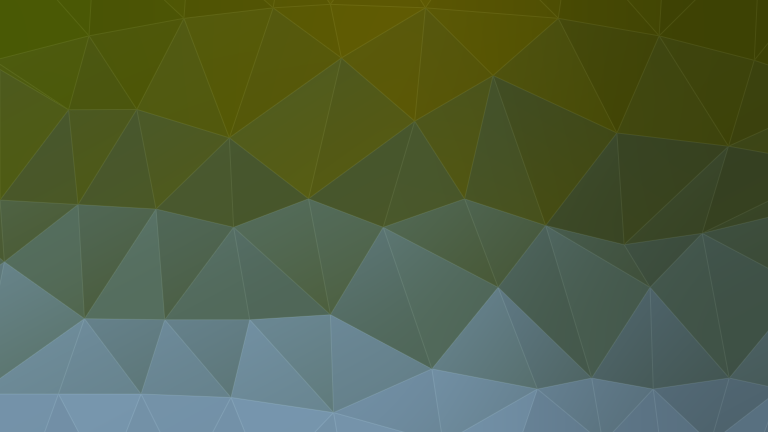
This background is drawn by a WebGL 2 fragment shader. Its source:

```glsl
#version 300 es
precision highp float;

uniform vec2 u_resolution;
out vec4 outColor;

float bell(float x, float center, float spread) {
    float d = x - center;
    return exp(-d * d / spread);
}

float hash(vec2 p) {
    return fract(sin(dot(p, vec2(41.3, 289.1))) * 4375.5);
}

// Mesh node: column k of a row, in units of canvas height
vec2 node(float k, int row) {
    float zig = mod(k, 2.0) > 0.5 ? 1.0 : -1.0;
    float swell = bell(k, 6.0, 5.0);
    if (row < 0) return vec2(0.185 * k + 0.06, -0.12);
    if (row == 0) return vec2(
        0.185 * k - 0.051 + 0.185 * swell,
        0.088 - 0.051 * smoothstep(2.5, 4.5, k) - 0.0625 * zig * smoothstep(4.0, 5.0, k));
    if (row == 1) return vec2(
        0.185 * k + 0.01 + (0.056 + 0.023 * zig) * swell,
        0.26 - (0.03 + 0.105 * zig) * smoothstep(3.5, 5.5, k) + 0.134 * bell(k, 0.0, 0.25));
    if (row == 2) {
        float jagged = smoothstep(2.0, 3.0, k) * (1.0 - smoothstep(6.0, 8.0, k));
        return vec2(0.1806 * k - 0.016 * bell(k, 5.0, 1.5),
            0.537 - min(0.0104 * k, 0.03) - 0.033 * zig * jagged - 0.081 * bell(k, 8.3, 0.9));
    }
    if (row == 3) return vec2(
        0.162 * k + 0.006 * k * k + 0.06 * cos(1.5708 * k) * bell(k, 5.0, 4.0) - 0.025 * bell(k, 2.0, 1.0),
        0.757 - 0.11 * zig * bell(k, 4.4, 5.0) - 0.14 * smoothstep(6.0, 9.0, k)
            + 0.08 * bell(k, 0.0, 0.25) + 0.065 * bell(k, 5.0, 0.3) - 0.045 * bell(k, 2.0, 0.3));
    if (row == 4) return vec2(
        0.22 * k - 0.014 - 0.13 * bell(k, 4.5, 1.0),
        0.99 - 0.0081 * (k - 4.0) * (k - 4.0));
    return vec2(0.22 * k, 1.15);
}

// Signed distance to the line a-b, positive on its left
float side(vec2 p, vec2 a, vec2 b) {
    vec2 e = b - a;
    return dot(p - a, vec2(-e.y, e.x)) / max(length(e), 0.0001);
}

// Blue at the foot, through green to olive at the top; darker to the right
vec3 palette(float x, float y) {
    float right = smoothstep(0.85, 1.7, x);
    float h = y + 0.05 * right * (1.0 - smoothstep(0.2, 0.5, y));
    vec3 col = mix(vec3(0.46, 0.58, 0.67), vec3(0.4, 0.51, 0.545), smoothstep(0.0, 0.22, h));
    col = mix(col, vec3(0.325, 0.42, 0.36), smoothstep(0.16, 0.36, h));
    col = mix(col, vec3(0.285, 0.345, 0.18), smoothstep(0.36, 0.56, h));
    col = mix(col, vec3(0.32, 0.355, 0.075), smoothstep(0.55, 0.76, h));
    col = mix(col, vec3(0.315, 0.34, 0.02), smoothstep(0.74, 0.95, h));
    float top = smoothstep(0.55, 1.0, y);
    col += top * vec3(0.055, 0.01, -0.01) * bell(x, 0.95, 0.16);
    col.r -= 0.035 * top * (1.0 - smoothstep(0.0, 0.6, x));
    return col * (1.0 - 0.25 * right);
}

// Each facet cools toward its upper left corner
vec3 facetColor(vec2 p, vec2 center) {
    vec2 d = p - center;
    float y = clamp(center.y - 0.28 * d.y + 0.15 * d.x, 0.0, 1.0);
    float tone = 0.96 + 0.07 * hash(center);
    return palette(center.x + 0.6 * d.x, y) * tone;
}

void addFacet(vec2 p, vec2 a, vec2 b, vec2 c, float px, inout vec4 sum, inout float inner) {
    float d = min(side(p, a, b), min(side(p, b, c), side(p, c, a)));
    float cover = clamp(d / px + 0.5, 0.0, 1.0);
    inner = max(inner, d);
    if (cover > 0.0) sum += cover * vec4(facetColor(p, (a + b + c) / 3.0), 1.0);
}

void main() {
    float px = 1.0 / u_resolution.y;
    vec2 p = gl_FragCoord.xy * px;
    vec4 sum = vec4(0.0);
    float inner = -1.0;

    // Split every mesh cell along its shorter diagonal
    for (int row = -1; row < 5; row++) {
        vec2 a = node(-2.0, row);
        vec2 d = node(-2.0, row + 1);
        for (int i = -1; i < 12; i++) {
            vec2 b = node(float(i), row);
            vec2 c = node(float(i), row + 1);
            if (distance(a, c) < distance(b, d)) {
                addFacet(p, a, b, c, px, sum, inner);
                addFacet(p, a, c, d, px, sum, inner);
            } else {
                addFacet(p, a, b, d, px, sum, inner);
                addFacet(p, b, c, d, px, sum, inner);
            }
            a = b;
            d = c;
        }
    }
    vec3 col = sum.a > 0.0 ? sum.rgb / sum.a : palette(p.x, p.y);

    // Fine pale seams
    float seam = clamp((0.0011 - inner) / px + 0.5, 0.0, 1.0);
    col = mix(col, col + vec3(0.2, 0.21, 0.19), 0.26 * seam);
    outColor = vec4(clamp(col, 0.0, 1.0), 1.0);
}
```
